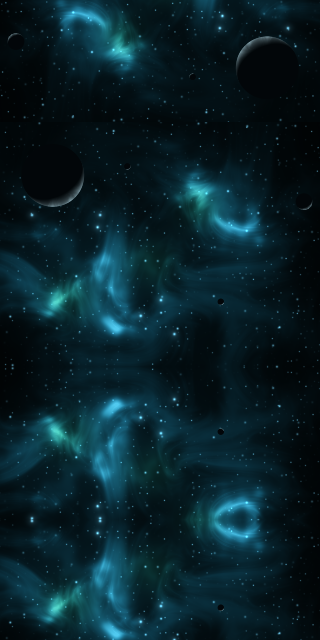
Reproduce this background procedurally as a Shadertoy shader.

```glsl
// Deep-space backdrop: teal nebulae, scattered stars and thin crescent planets.
// One panel of sky is designed, then turned and mirrored to fill a tall canvas;
// warped layered sines shape the gas and a jittered cell grid scatters the stars.

#define TURN_Y 0.38          // sky above this line is the panel turned half round
#define MIRROR_Y 1.146       // first mirror line, in widths from the top
#define MIRROR_BACK_Y 1.624  // second mirror line
#define SKY_LEVEL 0.065
#define HAZE_GAIN 1.0
#define FILAMENT_GAIN 1.05
#define FILAMENT_WIDTH 0.032
#define WISP_SCALE 13.0
#define STAR_GAIN 1.0

const vec3 GAS_TINT = vec3(0.13, 0.69, 0.90);
const vec3 GREEN_TINT = vec3(0.14, 0.74, 0.74);
const vec3 ROCK_TINT = vec3(0.66, 0.79, 0.83);
const vec3 STAR_TINT = vec3(0.50, 0.86, 1.00);

// Broad glows: centre, radius, strength
const vec4 HAZE[8] = vec4[8](
    vec4(0.22, 0.83, 0.18, 0.27), vec4(0.46, 0.83, 0.11, 0.24),
    vec4(0.65, 0.67, 0.13, 0.24), vec4(0.36, 0.95, 0.15, 0.15),
    vec4(0.72, 0.83, 0.23, 0.10), vec4(0.04, 0.85, 0.13, 0.12),
    vec4(0.60, 0.52, 0.10, 0.13), vec4(0.48, 1.08, 0.25, 0.06));

// Bright gas strands: start and end
const vec4 STRANDS[11] = vec4[11](
    vec4(0.13, 0.73, 0.19, 0.76), vec4(0.19, 0.77, 0.25, 0.83),
    vec4(0.25, 0.84, 0.30, 0.83), vec4(0.25, 0.85, 0.21, 0.92),
    vec4(0.21, 0.92, 0.16, 0.96), vec4(0.45, 0.80, 0.48, 0.83),
    vec4(0.36, 0.91, 0.40, 0.96), vec4(0.40, 0.96, 0.37, 1.01),
    vec4(0.62, 0.53, 0.61, 0.65), vec4(0.64, 0.70, 0.73, 0.73),
    vec4(0.73, 0.73, 0.79, 0.70));

const vec2 BRIGHT_STARS[6] = vec2[6](
    vec2(0.503, 0.938), vec2(0.545, 1.044), vec2(0.44, 0.987),
    vec2(0.10, 0.672), vec2(0.313, 0.672), vec2(0.305, 0.71));

vec2 hash2(vec2 cell) {
    vec3 h = fract(cell.xyx * vec3(0.1031, 0.1030, 0.0973));
    h += dot(h, h.yzx + 33.33);
    return fract((h.xx + h.yz) * h.zy);
}

// Ridged layered sines, each layer bending the next
float wisps(vec2 p) {
    float sum = 0.0, amp = 0.46;
    for (int i = 0; i < 6; i++) {
        p = mat2(1.28, 1.06, -1.06, 1.28) * p + 2.3;
        p += 0.65 * sin(p.yx * 1.1 + float(i));
        sum += amp * (1.0 - 0.5 * abs(sin(p.x) + cos(p.y)));
        amp *= 0.56;
    }
    return smoothstep(0.35, 0.95, sum);
}

float segmentDistance(vec2 p, vec2 a, vec2 b) {
    vec2 ab = b - a;
    return length(p - a - ab * clamp(dot(p - a, ab) / dot(ab, ab), 0.0, 1.0));
}

float spot(vec2 offset, float radius) {
    return exp(-dot(offset, offset) / (radius * radius));
}

// One jittered star per cell, with few bright ones
float starLayer(vec2 p, float cells, float radius) {
    vec2 cell = floor(p * cells);
    vec2 centre = (cell + 0.2 + 0.6 * hash2(cell)) / cells;
    return pow(hash2(cell + 57.0).x, 7.0) * spot(p - centre, radius);
}

vec3 nebula(vec2 p) {
    float wisp = wisps(p * WISP_SCALE * 0.5);
    vec2 bent = p + 0.012 * sin(p.yx * 47.0 + 2.0 * sin(p * 31.0))
                  + 0.006 * sin(p.yx * 113.0 + 1.0);
    float haze = 0.0, strand = 0.0;
    for (int i = 0; i < 8; i++)
        haze += HAZE[i].w * spot(bent - HAZE[i].xy, HAZE[i].z);
    for (int i = 0; i < 11; i++) {
        float d = segmentDistance(bent, STRANDS[i].xy, STRANDS[i].zw) / FILAMENT_WIDTH;
        strand = max(strand, exp(-d * d));
    }
    float edgeFade = mix(0.5, 1.0, smoothstep(0.0, 0.15, p.x) * smoothstep(1.0, 0.8, p.x));
    float density = SKY_LEVEL * edgeFade * (0.6 + 0.8 * wisp)
        + HAZE_GAIN * haze * (0.35 + 1.05 * wisp)
        + FILAMENT_GAIN * strand * (0.08 + 0.7 * wisp * wisp);
    float green = spot(p - vec2(0.61, 0.65), 0.07) + spot(p - vec2(0.48, 0.82), 0.08)
                + spot(p - vec2(0.21, 0.93), 0.08);
    density = min(density, 1.15);
    return mix(GAS_TINT, GREEN_TINT, min(green, 1.0)) * density
        + vec3(0.11, 0.0, -0.06) * density * density * density;
}

// Dark sphere lit from behind, leaving a thin crescent
void paintPlanet(inout vec3 color, vec2 p, vec2 centre, float radius, float pixel) {
    vec2 q = (p - centre) / radius;
    float r = length(q);
    float edge = pixel / radius;
    vec3 normal = vec3(q, sqrt(max(1.0 - r * r, 0.0)));
    float light = max(dot(normal, normalize(vec3(0.47, 0.88, -0.90))), 0.0);
    float surface = 0.65 + 0.5 * wisps(q * 3.0);
    vec3 body = vec3(0.006, 0.025, 0.035) + ROCK_TINT * surface * 1.25 * pow(light, 1.1);
    color = mix(color, body, smoothstep(1.0 + 0.6 * edge, 1.0 - 0.6 * edge, r));
}

// Fold the tall canvas back onto the single panel
vec2 foldSky(vec2 p) {
    if (p.y < TURN_Y) return vec2(1.0 - p.x, 2.0 * TURN_Y - p.y);
    p.y = MIRROR_BACK_Y - abs(p.y - MIRROR_BACK_Y);
    p.y = MIRROR_Y - abs(p.y - MIRROR_Y);
    return p;
}

void mainImage(out vec4 fragColor, in vec2 fragCoord) {
    vec2 uv = fragCoord / iResolution.xy;
    vec2 p = foldSky(vec2(uv.x, 2.0 - 2.0 * uv.y));
    float pixel = 1.0 / iResolution.x;
    vec3 color = nebula(p);

    // Stars
    float stars = 0.8 * starLayer(p, 19.0, max(0.0034, 0.6 * pixel))
                + 0.6 * starLayer(p + 3.7, 48.0, max(0.0022, 0.6 * pixel));
    for (int i = 0; i < 6; i++)
        stars += 0.8 * spot(p - BRIGHT_STARS[i], 0.0042) + 0.13 * spot(p - BRIGHT_STARS[i], 0.014);
    color += STAR_GAIN * STAR_TINT * stars;

    // Planets and small moons
    paintPlanet(color, p, vec2(0.165, 0.548), 0.098, pixel);
    paintPlanet(color, p, vec2(0.950, 0.630), 0.026, pixel);
    paintPlanet(color, p, vec2(0.398, 0.520), 0.010, pixel);
    paintPlanet(color, p, vec2(0.690, 0.943), 0.010, pixel);
    fragColor = vec4(clamp(color, 0.0, 1.0), 1.0);
}
```
